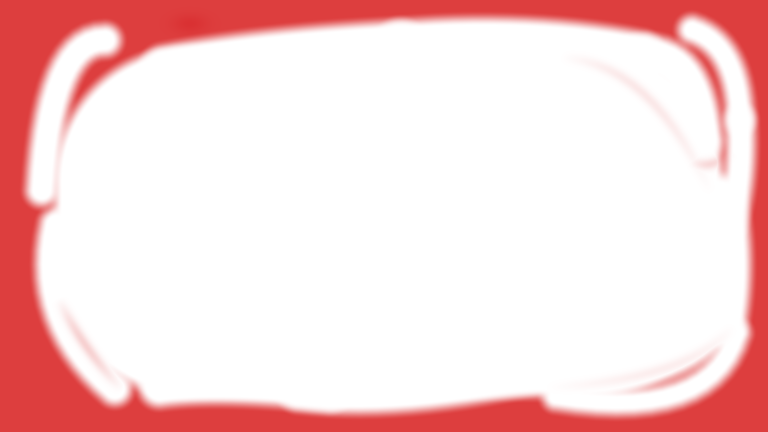
This background is drawn by a Shadertoy shader. Its source:

```glsl
// A red ground with a large white patch, painted by soft overlapping brush strokes.
// Each stroke is a quadratic curve whose coverage thins the red left below it;
// pale streaks mark the seams. Units: canvas height is 100, width is 177.8.

#define CANVAS vec2(177.78, 100.0)
#define RED vec3(0.867, 0.243, 0.243)
#define SMUDGE_RED vec3(0.85, 0.17, 0.18)
#define WHITE vec3(1.0)
#define SOFTNESS 1.8
#define STREAK_WIDTH 1.3
#define CURVE_STEPS 14

// Distance to a quadratic curve (x) and position along it (y)
vec2 curve(vec2 p, vec2 a, vec2 b, vec2 c) {
    vec2 nearest = vec2(1e5, 0.0);
    vec2 start = a;
    for (int i = 1; i <= CURVE_STEPS; i++) {
        float t = float(i) / float(CURVE_STEPS);
        vec2 end = mix(mix(a, b, t), mix(b, c, t), t);
        vec2 along = end - start;
        float h = clamp(dot(p - start, along) / dot(along, along), 0.0, 1.0);
        float d = length(p - start - along * h);
        if (d < nearest.x) nearest = vec2(d, t + (h - 1.0) / float(CURVE_STEPS));
        start = end;
    }
    return nearest;
}

// Share of red that stays visible at signed distance d from white paint
float uncovered(float d) {
    return smoothstep(-SOFTNESS, SOFTNESS, d);
}

float brush(vec2 p, vec2 a, vec2 b, vec2 c, float radius) {
    return uncovered(curve(p, a, b, c).x - radius);
}

// Thin seam that fades towards both ends
float streak(vec2 p, vec2 a, vec2 b, vec2 c, float strength) {
    vec2 q = curve(p, a, b, c);
    float x = q.x / STREAK_WIDTH;
    return strength * exp(-x * x) * sin(3.14159 * clamp(q.y, 0.0, 1.0));
}

float roundedBox(vec2 p, vec2 halfSize, float radius) {
    vec2 q = abs(p) - halfSize + radius;
    return length(max(q, 0.0)) + min(max(q.x, q.y), 0.0) - radius;
}

void mainImage(out vec4 fragColor, in vec2 fragCoord) {
    vec2 p = fragCoord / iResolution.xy * CANVAS;

    // Central fill
    float red = uncovered(roundedBox(p - vec2(90.0, 48.6), vec2(77.3, 40.3), 31.0));

    // Top edge and upper right lobe
    red *= brush(p, vec2(38.2, 83.8), vec2(60.2, 88.0), vec2(92.6, 89.6), 5.5);
    red *= brush(p, vec2(92.6, 89.6), vec2(122.7, 91.9), vec2(148.1, 87.0), 5.5);
    red *= brush(p, vec2(148.1, 87.0), vec2(160.9, 88.0), vec2(162.5, 67.6), 4.7);

    // Right edge
    red *= brush(p, vec2(160.2, 93.1), vec2(170.8, 89.6), vec2(171.3, 72.2), 3.1);
    red *= brush(p, vec2(171.3, 72.2), vec2(172.0, 58.3), vec2(169.0, 47.9), 3.3);
    red *= brush(p, vec2(166.7, 53.7), vec2(169.4, 39.8), vec2(167.1, 25.9), 5.6);

    // Bottom edge, from right to left
    red *= brush(p, vec2(128.7, 8.1), vec2(164.4, 2.3), vec2(170.6, 22.9), 2.9);
    red *= brush(p, vec2(129.6, 14.4), vec2(155.0, 13.2), vec2(165.5, 25.9), 5.4);
    red *= brush(p, vec2(69.4, 10.2), vec2(92.6, 7.4), vec2(125.0, 14.8), 5.1);
    red *= brush(p, vec2(37.0, 10.6), vec2(50.9, 12.5), vec2(76.4, 9.7), 4.7);

    // Left edge, upper and lower sweep
    red *= brush(p, vec2(24.3, 90.7), vec2(11.6, 90.7), vec2(9.7, 56.0), 3.6);
    red *= brush(p, vec2(13.0, 47.9), vec2(8.1, 25.9), vec2(26.6, 10.0), 3.7);

    // Faint seams between the strokes
    float seams = streak(p, vec2(129.6, 86.6), vec2(150.5, 86.1), vec2(164.8, 54.9), 0.12);
    seams = max(seams, streak(p, vec2(159.5, 63.0), vec2(164.8, 60.0), vec2(169.5, 65.3), 0.2));
    seams = max(seams, streak(p, vec2(126.0, 10.2), vec2(159.7, 12.0), vec2(170.1, 24.8), 0.09));
    seams = max(seams, streak(p, vec2(13.5, 31.0), vec2(18.5, 20.1), vec2(28.5, 9.5), 0.24));
    red = max(red, seams);

    // Slightly deeper smudge on the red above the top edge
    vec2 s = (p - vec2(44.0, 94.5)) / vec2(4.0, 2.2);
    vec3 ground = mix(RED, SMUDGE_RED, 0.7 * exp(-dot(s, s)));

    fragColor = vec4(mix(WHITE, ground, red), 1.0);
}
```
